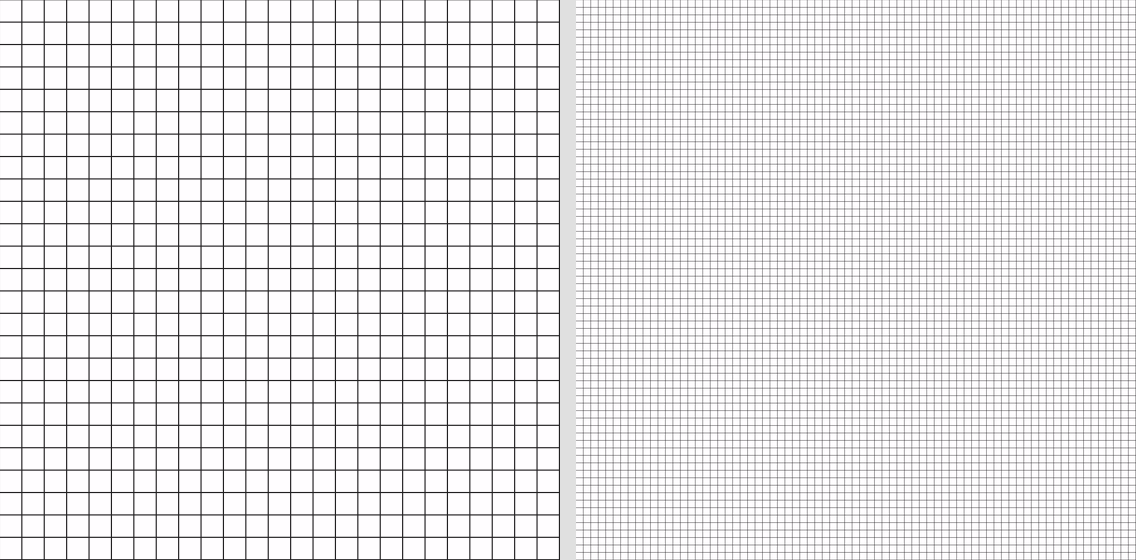
Left: one tile. Right: repeated 3 by 3.
A Shadertoy shader for this pattern:

```glsl
#define CELLS 25.0
#define LINE_WIDTH 0.00207
#define GRID_OFFSET vec2(-0.0010, 0.0005)
#define PAPER_COLOR vec3(1.0, 0.993, 1.0)
#define INK_COLOR vec3(0.13, 0.12, 0.13)

// Fraction of each pixel's extent covered by the nearest line, per axis
vec2 lineCoverage(vec2 uv, vec2 pixel) {
    vec2 dist = abs(fract((uv - GRID_OFFSET) * CELLS + 0.5) - 0.5) / CELLS;
    vec2 nearEdge = max(dist - 0.5 * pixel, vec2(-0.5 * LINE_WIDTH));
    vec2 farEdge = min(dist + 0.5 * pixel, vec2(0.5 * LINE_WIDTH));
    return clamp((farEdge - nearEdge) / pixel, 0.0, 1.0);
}

void mainImage(out vec4 fragColor, in vec2 fragCoord) {
    vec2 pixel = 1.0 / iResolution.xy;
    vec2 coverage = lineCoverage(fragCoord * pixel, pixel);

    // Union of vertical and horizontal lines
    float ink = 1.0 - (1.0 - coverage.x) * (1.0 - coverage.y);
    fragColor = vec4(mix(PAPER_COLOR, INK_COLOR, ink), 1.0);
}
```
